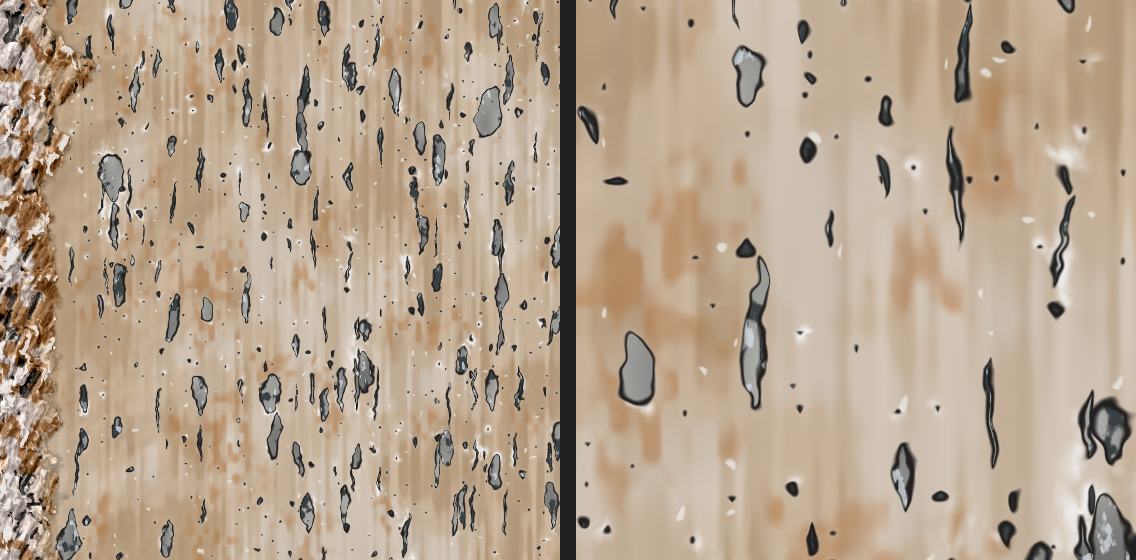
Left, the full canvas; right, a detail of the centre.
Write a WebGL 2 fragment shader that draws this texture.

```glsl
#version 300 es
precision highp float;
// Weathered tan paint, chipped through to grey metal, beside a rusty crusted strip.
// Chips are jittered ellipses on several grids, bent by noise and shaded by depth;
// the paint and the crust are layered value noise, stretched vertically.

#define STRIP_WIDTH 0.098
#define CHIP_RAGGED 0.011
#define RIM_WIDTH 0.0036
#define LIP_WIDTH 0.004
#define STREAKS 0.07
#define STAINS 0.50
#define CRUST_RELIEF 1.5
#define SOFTNESS 0.0011

uniform vec2 u_resolution;
out vec4 fragColor;

const vec3 TAN = vec3(0.775, 0.69, 0.595);
const vec3 DEEP_TAN = vec3(0.70, 0.59, 0.46);
const vec3 PALE = vec3(0.81, 0.765, 0.71);
const vec3 METAL = vec3(0.55, 0.55, 0.54);
const vec3 RUST = vec3(0.53, 0.35, 0.19);
const vec3 DARK = vec3(0.13, 0.125, 0.12);
const vec3 GLOSS = vec3(0.93, 0.92, 0.91);

struct Chip { float dist; float gloom; };

// Integer hash of a grid cell and a seed
vec3 hash3(vec2 cell, float seed) {
  uvec3 v = uvec3(ivec3(vec3(cell, seed) + 4096.0));
  v = v * 1664525u + 1013904223u;
  v.x += v.y * v.z; v.y += v.z * v.x; v.z += v.x * v.y;
  v ^= v >> 16u;
  v.x += v.y * v.z; v.y += v.z * v.x; v.z += v.x * v.y;
  return vec3(v & 0xffffu) / 65535.0;
}

float noise(vec2 p, float seed) {
  vec2 i = floor(p), f = fract(p);
  f = f * f * (3.0 - 2.0 * f);
  float low = mix(hash3(i, seed).x, hash3(i + vec2(1, 0), seed).x, f.x);
  float high = mix(hash3(i + vec2(0, 1), seed).x, hash3(i + vec2(1, 1), seed).x, f.x);
  return mix(low, high, f.y);
}

float fbm(vec2 p, float seed) {
  float sum = 0.0, amp = 0.533;
  for (int k = 0; k < 4; k++) {
    sum += amp * noise(p, seed + float(k));
    p = p * 2.03 + 7.3;
    amp *= 0.5;
  }
  return sum;
}

// Nearest chip of one grid; density runs from left to right
Chip chipLayer(vec2 p, vec2 cell, vec2 rMin, vec2 rMax, vec2 density, float gloom, float seed) {
  Chip best = Chip(1.0, gloom);
  for (int j = -1; j <= 1; j++)
  for (int i = -1; i <= 1; i++) {
    vec2 id = floor(p / cell) + vec2(i, j);
    vec3 a = hash3(id, seed), b = hash3(id, seed + 1.0);
    vec2 centre = (id + 0.12 + 0.76 * a.xy) * cell;
    if (a.z > mix(density.x, density.y, centre.x) || centre.x < STRIP_WIDTH + 0.02) continue;
    vec2 r = mix(rMin, rMax, b.xy), q = p - centre;
    q.x += q.y * (b.z - 0.6) * 0.25;
    q.x /= 1.0 + 1.1 * (b.z - 0.4) * clamp(q.y / r.y, -1.0, 1.0);
    float k = length(q / r) + 1e-4;
    float d = k * (k - 1.0) / (length(q / (r * r)) + 1e-4 / r.x);
    if (d < best.dist) best = Chip(d, gloom + 0.22 * (fract(b.x * 17.0) - 0.5));
  }
  return best;
}

Chip nearer(Chip a, Chip b) { if (a.dist < b.dist) return a; return b; }

// Paint: tonal clouds, vertical streaks and orange stains
vec3 paint(vec2 p) {
  float streak = noise(p * vec2(130.0, 6.0), 20.0) - 0.5;
  float tone = fbm(p * vec2(9.0, 6.0), 22.0) + 0.22 * streak;
  float khaki = (1.0 - smoothstep(0.08, 0.32, p.x)) * mix(0.25, 0.9, p.y);
  vec3 col = mix(TAN, PALE, 0.85 * smoothstep(0.52, 0.66, tone));
  col = mix(col, DEEP_TAN, max(khaki, 0.8 * (1.0 - smoothstep(0.34, 0.47, tone))));
  float stain = smoothstep(0.54, 0.74, fbm(p * vec2(17.0, 12.0), 30.0));
  stain *= smoothstep(0.35, 0.8, noise(p * vec2(95.0, 55.0), 35.0));
  col = mix(col, vec3(0.68, 0.45, 0.25), STAINS * stain);
  col *= 1.0 + STREAKS * streak * (0.5 + p.x);
  float swell = fbm(p * 8.0, 40.0) - fbm(p * 8.0 + vec2(-0.05, 0.06), 40.0);
  return col + 0.5 * swell * (1.0 - smoothstep(0.15, 0.55, p.x));
}

// Crust: pale flakes, rust and dark pits with slanted light
vec3 crust(vec2 p) {
  vec2 q = p * vec2(62.0, 38.0) + 2.5 * fbm(p * 30.0, 50.0);
  float height = fbm(q, 54.0);
  float light = height - fbm(q + vec2(-0.16, 0.2), 54.0);
  float middle = smoothstep(0.05, 0.3, p.y) * (1.0 - smoothstep(0.6, 0.85, p.y));
  float rust = fbm(p * vec2(42.0, 30.0), 60.0) + 0.11 * middle + 1.2 * (p.x - 0.06);
  vec3 col = mix(vec3(0.75, 0.70, 0.68), DEEP_TAN, smoothstep(0.04, 0.1, p.x));
  col = mix(col, RUST, 0.9 * smoothstep(0.5, 0.6, rust));
  col = mix(col, DARK * 1.4, 0.85 * (1.0 - smoothstep(0.28, 0.38, height)));
  col += CRUST_RELIEF * light;
  return mix(col, GLOSS, 0.85 * smoothstep(0.66, 0.73, height));
}

void main() {
  vec2 p = gl_FragCoord.xy / u_resolution.y;
  float aa = max(SOFTNESS, 0.75 / u_resolution.y);
  vec2 bend = vec2(noise(p * vec2(52.0, 38.0), 1.0), noise(p * 45.0, 2.0)) - 0.5;
  bend += 0.4 * (vec2(noise(p * 130.0, 3.0), noise(p * 130.0, 4.0)) - 0.5);
  vec2 w = p + CHIP_RAGGED * bend;

  // Chips from broad flakes to pinholes
  Chip chip = chipLayer(w, vec2(0.15, 0.19), vec2(0.013, 0.032), vec2(0.023, 0.052), vec2(0.5, 0.1), -0.13, 100.0);
  chip = nearer(chip, chipLayer(w, vec2(0.085, 0.13), vec2(0.006, 0.018), vec2(0.012, 0.046), vec2(0.35, 0.8), 0.0, 110.0));
  chip = nearer(chip, chipLayer(w, vec2(0.055, 0.12), vec2(0.002, 0.015), vec2(0.0055, 0.05), vec2(0.12, 0.7), 0.06, 120.0));
  chip = nearer(chip, chipLayer(w, vec2(0.045), vec2(0.002, 0.003), vec2(0.0055, 0.010), vec2(0.26, 0.38), 0.3, 130.0));
  chip = nearer(chip, chipLayer(p, vec2(0.024), vec2(0.0008), vec2(0.002, 0.0025), vec2(0.18, 0.24), 0.3, 140.0));

  // Raised pale lip and gloss beads on the paint
  vec3 col = paint(p);
  float lip = exp(-max(chip.dist, 0.0) / LIP_WIDTH);
  float shine = smoothstep(0.6, 0.78, fbm(p * vec2(32.0, 26.0), 70.0));
  col = mix(col, PALE, 0.35 * lip);
  col = mix(col, GLOSS, shine * smoothstep(0.02, 0.6, lip));
  Chip bead = chipLayer(w, vec2(0.027), vec2(0.001), vec2(0.0035, 0.004), vec2(0.12, 0.2), 0.0, 150.0);
  col = mix(col, GLOSS, 0.75 * (1.0 - smoothstep(-aa, aa, bead.dist)));

  // Metal inside the chips: dark rim, gloomy patches, small glints
  float depth = -chip.dist;
  float grain = fbm(p * vec2(75.0, 48.0), 80.0);
  vec3 metal = METAL * (0.8 + 0.45 * noise(p * vec2(45.0, 18.0), 85.0));
  metal = mix(metal, vec3(0.23, 0.25, 0.26), smoothstep(0.53, 0.63, grain + chip.gloom));
  float rim = RIM_WIDTH * (0.35 + 1.3 * noise(p * vec2(60.0, 40.0), 90.0));
  metal = mix(DARK, metal, smoothstep(0.4 * rim, 1.3 * rim, depth));
  float glint = smoothstep(0.68, 0.76, fbm(p * vec2(110.0, 60.0), 95.0));
  metal = mix(metal, vec3(0.83, 0.86, 0.88), 0.8 * glint * smoothstep(0.0, 0.002, depth));
  col = mix(col, metal, smoothstep(-aa, aa, depth));

  // Crusted strip with a ragged border and a soft shadow
  float bulge = 0.055 * exp(-pow((p.y - 0.87) / 0.06, 2.0));
  float border = STRIP_WIDTH + bulge - p.x + 0.09 * (fbm(p * vec2(24.0, 28.0), 45.0) - 0.5);
  col *= 1.0 - 0.22 * smoothstep(-0.012, 0.0, border);
  col = mix(col, crust(p), smoothstep(-aa, aa, border));

  fragColor = vec4(clamp(col, 0.0, 1.0), 1.0);
}
```
